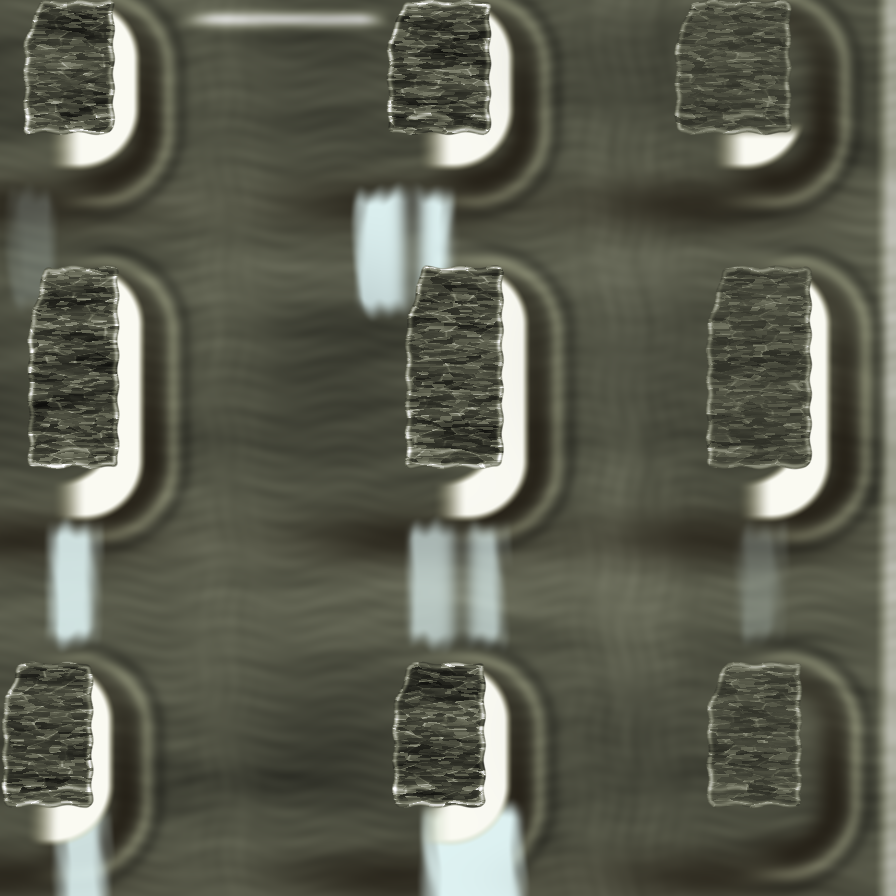
Give the GLSL for this pattern, as a Shadertoy shader.

```glsl
// Close-up of a brushed metal plate with a 3 by 3 grid of scratched teeth in bright-edged wells.

const int GRID = 3;
const vec3 OLIVE = vec3(0.98, 1.0, 0.82);     // tint of the dull metal
const vec3 BROWN = vec3(0.13, 0.11, 0.075);   // deep shadow
const vec3 WARM = vec3(0.80, 0.79, 0.62);     // fringe of a highlight
const vec3 WHITE = vec3(0.98, 0.98, 0.95);
const vec3 ICE = vec3(0.87, 0.95, 0.95);      // cool reflection
const float PLATE_TONE = 0.335;
const float BRUSH_DEPTH = 0.030;
const vec2 WELL_MARGIN = vec2(0.070, 0.050);
const float CRESCENT_WIDTH = 0.026;
// Strengths per tooth: one row of the grid per line, top to bottom.
const mat3 CRESCENT = mat3(1.0, 0.9, 0.55,
                           1.0, 1.0, 0.75,
                           0.8, 1.0, 0.0);
const mat3 GLINT = mat3(0.22, 1.0, 0.0,
                        0.90, 0.7, 0.25,
                        0.90, 1.0, 0.0);

vec2 hash2(vec2 p) {
    return fract(sin(vec2(dot(p, vec2(127.1, 311.7)), dot(p, vec2(269.5, 183.3)))) * 43758.5);
}

// Cellular noise: x = tone of the nearest cell, y = distance to its border.
vec2 cellular(vec2 p) {
    vec2 base = floor(p);
    float near = 9.0, second = 9.0, tone = 0.0;
    for (int y = -1; y <= 1; y++)
    for (int x = -1; x <= 1; x++) {
        vec2 cell = base + vec2(x, y);
        vec2 seed = hash2(cell);
        float d = length(cell + seed - p);
        if (d < near) { second = near; near = d; tone = fract(seed.x * 7.3 + seed.y * 3.1); }
        else second = min(second, d);
    }
    return vec2(tone, second - near);
}

// Layered sines stretched along x.
float brushed(vec2 p) {
    float sum = 0.0, amp = 1.0, freq = 24.0;
    for (int k = 0; k < 6; k++) {
        float s = float(k);
        sum += amp * sin(p.y * freq + 2.0 * sin(p.x * freq * 0.13 + s) + s * s)
                   * sin(p.x * freq * 0.09 + p.y * 11.0 + s * 2.3);
        amp *= 0.85;
        freq *= 1.73;
    }
    return sum;
}

float roundBox(vec2 p, vec2 halfSize, float r) {
    vec2 q = abs(p) - halfSize + r;
    return length(max(q, 0.0)) + min(max(q.x, q.y), 0.0) - r;
}

float bell(float x, float width) { return exp(-x * x / (width * width)); }

vec3 metal(float tone) { return tone * mix(OLIVE, vec3(1), smoothstep(0.3, 1.0, tone)); }

vec2 toothCentre(float i, float j) {
    vec2 c = vec2(0.070 + i * (0.4675 - 0.0425 * i), 0.925 - j * (0.2975 + 0.0375 * j));
    c.x += 0.012 * (i - 1.0) * (j - 1.0) + (j == 1.0 ? 0.012 : -0.005);
    return c;
}

vec2 toothHalf(float i, float j) {
    return vec2(0.050 + 0.004 * i + 0.003 * (1.0 - j) * i, j == 1.0 ? 0.112 : 0.074 + 0.003 * j);
}

vec3 plate(vec2 p) {
    float rib = max(bell(p.x - 0.70, 0.07), 0.6 * bell(p.x - 0.25, 0.04));
    float tone = PLATE_TONE + BRUSH_DEPTH * mix(brushed(p), brushed(p.yx + 3.0), 0.6 * rib);
    tone += 0.05 * rib + 0.035 * cos(6.2832 * (p.y - 0.32) / 0.39);
    tone += 0.5 * bell(p.y - 0.978, 0.009) * smoothstep(0.19, 0.25, p.x) * (1.0 - smoothstep(0.40, 0.44, p.x));
    tone += 0.35 * smoothstep(0.975, 0.995, p.x);
    return metal(tone);
}

vec3 toothFace(vec2 p, vec2 q, vec2 h, float d, float contrast) {
    vec2 coarse = cellular(p * vec2(28, 120));
    vec2 fine = cellular(p * vec2(75, 330));
    float tone = 0.13 + 0.13 * coarse.x + 0.24 * fine.x * fine.x;
    tone += 0.22 * (1.0 - smoothstep(0.0, 0.12, coarse.y)) * fine.x;
    tone += 0.04 * brushed(p * 2.0);
    tone = mix(0.30, tone, contrast);
    // Worn bright edges and a ledge near the foot
    tone += (0.15 + 0.35 * coarse.x) * contrast * bell(d + 0.003, 0.0025);
    tone += 0.28 * contrast * bell(q.y + h.y - 0.020, 0.0025) * smoothstep(0.1, 0.5, coarse.x);
    return metal(max(tone, 0.06));
}

void mainImage(out vec4 fragColor, in vec2 fragCoord) {
    vec2 p = fragCoord / iResolution.xy;
    float px = 1.0 / iResolution.y;
    vec3 col = plate(p);
    float grain = brushed(p.yx * 0.8);

    for (int j = 0; j < GRID; j++)
    for (int i = 0; i < GRID; i++) {
        float fi = float(i), fj = float(j), lit = CRESCENT[j][i];
        vec2 h = toothHalf(fi, fj), q = p - toothCentre(fi, fj);

        // Shade left of the tooth and in the trough below it
        col *= 1.0 - 0.20 * bell(q.x + 0.12, 0.10) * bell(q.y, h.y);
        col = mix(col, BROWN, 0.75 * bell(q.x + 0.05, 0.13) * bell(q.y + h.y + 0.08, 0.032));

        // Well: dark groove with a lighter rim, open to the left
        float d = roundBox(q + vec2(0, 0.035), h + WELL_MARGIN, 0.09);
        float side = smoothstep(-0.03, 0.05, q.x);
        float low = 1.0 - smoothstep(-h.y, h.y, q.y);
        col = mix(col, BROWN, side * (0.40 + 0.45 * low) * bell(d + 0.033, 0.020));
        col += metal(0.15) * side * bell(d + 0.009, 0.008);
        col *= 1.0 - 0.22 * side * bell(d - 0.006, 0.008);

        // Cool glint hanging below the tooth
        vec2 g = q - vec2(0.038 * (fj - 1.0), -h.y - (j == 2 ? 0.065 : 0.13));
        vec2 span = vec2(i == 1 ? 0.052 : 0.024, 0.062) + 0.004 * grain;
        vec2 soft = 1.0 - smoothstep(span - 0.016, span + 0.010, abs(g));
        float split = i == 1 && j < 2 ? 0.75 * bell(g.x - 0.008, 0.013) : 0.0;
        col = mix(col, ICE, GLINT[j][i] * soft.x * soft.y * (1.0 - split));

        // Bright crescent hugging the right side and foot
        vec2 size = vec2(h.x + CRESCENT_WIDTH * lit, h.y * 1.25);
        vec2 b = q + vec2(0, 0.25 * h.y);
        float moon = max(roundBox(b, size, 0.065), -roundBox(b - vec2(-0.030, 0.038), size, 0.065));
        float foot = 1.0 - smoothstep(-h.y * 1.1, -h.y * 0.8, q.y);
        float reach = smoothstep(-0.025, 0.015, q.x) * mix(foot, 1.0, smoothstep(0.55, 0.7, lit));
        float glow = (1.0 - smoothstep(-0.005, 0.006, moon)) * reach * smoothstep(0.0, 0.5, lit);
        col = mix(col, mix(WARM, WHITE, glow), glow);

        // Tooth, leaning in at the upper left
        float lean = 0.008 * smoothstep(0.3, 1.0, q.y / h.y);
        vec2 t = q - vec2(lean + 0.0012 * sin(p.y * 190.0 + fi), 0.0015 * sin(p.x * 160.0 + fj));
        float tooth = roundBox(t, h - vec2(lean, 0), 0.007);
        vec3 face = toothFace(p, t, h, tooth, i == 2 ? 0.65 : 1.0);
        col = mix(col, face, 1.0 - smoothstep(-px, px, tooth));
    }
    fragColor = vec4(clamp(col, 0.0, 1.0), 1.0);
}
```
